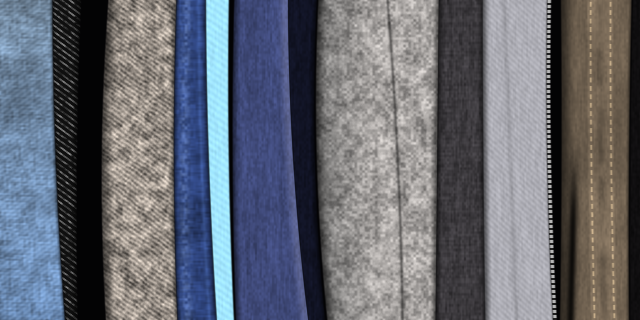
Write a WebGL 1 fragment shader that draws this texture.

```glsl
precision highp float;
// A row of hanging garments: vertical folds of denim, tweed, wool and twill.

uniform vec2 u_resolution;

float hash(vec2 p) {
  return fract(sin(dot(p, vec2(127.1, 311.7))) * 43758.5453);
}

float noise(vec2 p) {
  vec2 i = floor(p), f = fract(p);
  f = f * f * (3.0 - 2.0 * f);
  return mix(mix(hash(i), hash(i + vec2(1, 0)), f.x),
             mix(hash(i + vec2(0, 1)), hash(i + vec2(1, 1)), f.x), f.y);
}

float fbm(vec2 p) {
  float sum = 0.0, amp = 0.5;
  for (int i = 0; i < 4; i++) {
    sum += amp * noise(p);
    p = p * 2.03 + 17.3;
    amp *= 0.5;
  }
  return sum / 0.9375;
}

// Parabolic garment edge through its bottom, middle and top positions.
float edge(float y, float bottom, float middle, float top) {
  return mix(mix(bottom, middle, 2.0 * y), mix(middle, top, 2.0 * y - 1.0), y);
}

float band(float x, float left, float right) {
  float soft = 0.75 / u_resolution.y + 0.0012;
  return smoothstep(left - soft, left + soft, x)
       * (1.0 - smoothstep(right - soft, right + soft, x));
}

// Rounded darkening toward both sides of a fold.
float roundness(float x, float left, float right, float leftWidth, float rightWidth) {
  return mix(0.42, 1.0, smoothstep(-0.004, leftWidth, x - left)
                      * smoothstep(-0.004, rightWidth, right - x));
}

float line(float x, float center, float width) {
  float d = (x - center) / width;
  return exp(-d * d);
}

float twill(vec2 p, vec2 direction) {
  return 0.5 + 0.5 * sin(6.28318 * dot(p, direction));
}

// Dashed seam thread.
float stitches(vec2 p, float center) {
  float dash = abs(fract(p.y * 38.0) - 0.5);
  return line(p.x, center, 0.0035) * (1.0 - smoothstep(0.22, 0.36, dash));
}

vec3 denim(vec2 p, vec3 base) {
  float wear = fbm(p * vec2(10.0, 14.0));
  float thread = noise(p * vec2(130.0, 45.0)) + noise(p * vec2(40.0, 170.0)) - 1.0;
  return base * (0.76 + 0.48 * wear + 0.24 * thread);
}

vec3 tweed(vec2 p, vec3 base) {
  float blotch = fbm(p * vec2(48.0, 38.0));
  float weave = twill(p + 0.004 * noise(p * 30.0), vec2(45.0, 62.0));
  float fleck = noise(p * 145.0);
  return base * (0.18 + 0.92 * blotch + 0.30 * weave + 0.38 * fleck);
}

vec3 wool(vec2 p, vec3 base) {
  float cloud = fbm(p * vec2(34.0, 27.0));
  return base * (0.50 + 0.60 * cloud + 0.40 * noise(p * 125.0));
}

vec3 plain(vec2 p, vec3 base, float grain) {
  float thread = noise(p * vec2(150.0, 110.0)) + noise(p * vec2(190.0, 25.0)) - 1.0;
  return base * (1.0 + grain * thread);
}

void main() {
  vec2 p = gl_FragCoord.xy / u_resolution.y;
  p.x *= 2.0 * u_resolution.y / u_resolution.x;
  float x = p.x, y = p.y;
  vec3 color = vec3(0.012, 0.01, 0.016);
  vec3 cloth;

  // Faded jeans and dark striped lining
  float left = edge(y, 0.203, 0.174, 0.164);
  float right = edge(y, 0.242, 0.240, 0.253);
  float rib = smoothstep(0.45, 0.95, twill(p, vec2(38.0, 52.0)));
  cloth = vec3(0.06) + 0.48 * rib * noise(p * 110.0);
  color = mix(color, cloth * roundness(x, left, right, 0.01, 0.025), band(x, left, right));
  cloth = denim(p, mix(vec3(0.40, 0.53, 0.70), vec3(0.44, 0.53, 0.62), y));
  cloth *= 1.0 - 0.25 * line(length((p - vec2(0.07, 0.70)) * vec2(1.0, 0.7)), 0.0, 0.06);
  cloth += 0.05 * twill(p, vec2(45.0, -60.0));
  color = mix(color, cloth * roundness(x, -0.1, left, 0.01, 0.012), band(x, -0.1, left));

  // Tweed
  left = edge(y, 0.331, 0.318, 0.339);
  right = edge(y, 0.555, 0.544, 0.552);
  cloth = tweed(p, vec3(0.62, 0.585, 0.55)) * roundness(x, left, right, 0.045, 0.018);
  color = mix(color, cloth, band(x, left, right));

  // Dark denim and pale sky-blue strip
  left = right;
  right = edge(y, 0.677, 0.652, 0.643);
  cloth = denim(p, vec3(0.17, 0.25, 0.46));
  cloth += vec3(0.18, 0.20, 0.22) * line(x, left + 0.032, 0.016) * noise(p * 110.0);
  cloth += vec3(0.05, 0.07, 0.10) * line(x, right - 0.022, 0.006);
  color = mix(color, cloth * roundness(x, left, right, 0.014, 0.016), band(x, left, right));
  left = right;
  right = edge(y, 0.732, 0.716, 0.716);
  cloth = plain(p, vec3(0.61, 0.88, 0.98), 0.06) + 0.05 * twill(p, vec2(30.0, 45.0));
  color = mix(color, cloth * roundness(x, left, right, 0.005, 0.006), band(x, left, right));

  // Navy cloth with a lit fold, then its shadowed side
  left = edge(y, 0.737, 0.727, 0.732);
  right = edge(y, 0.964, 0.917, 0.901);
  cloth = plain(p, vec3(0.245, 0.285, 0.47), 0.20) * (0.9 + 0.2 * fbm(p * vec2(20.0, 4.0)));
  cloth += vec3(0.11, 0.10, 0.09) * line(x, right - 0.008, 0.016);
  color = mix(color, cloth * roundness(x, left, right, 0.025, 0.002), band(x, left, right));
  left = right;
  right = edge(y, 1.016, 0.984, 0.990);
  cloth = plain(p, vec3(0.065, 0.075, 0.14), 0.30);
  color = mix(color, cloth * roundness(x, left, right, 0.004, 0.02), band(x, left, right));

  // Grey wool with a vertical seam
  left = edge(y, 1.023, 0.990, 0.995);
  right = edge(y, 1.362, 1.367, 1.372);
  cloth = wool(p, mix(vec3(0.50, 0.495, 0.49), vec3(0.66, 0.645, 0.635), smoothstep(left, left + 0.2, x)));
  cloth *= 1.0 - 0.42 * line(x, edge(y, 1.258, 1.243, 1.211), 0.005);
  color = mix(color, cloth * roundness(x, left, right, 0.035, 0.025), band(x, left, right));

  // Charcoal suiting
  left = right;
  right = edge(y, 1.516, 1.510, 1.508);
  cloth = plain(p, vec3(0.235, 0.225, 0.24), 0.32) + 0.04 * (noise(p * vec2(20.0, 150.0)) - 0.5);
  color = mix(color, cloth * roundness(x, left, right, 0.02, 0.018), band(x, left, right));

  // Pale grey twill with a checked edge
  left = right;
  right = edge(y, 1.729, 1.711, 1.711);
  cloth = plain(p, vec3(0.68, 0.68, 0.71), 0.08) + 0.05 * (twill(p, vec2(50.0, 55.0)) - 0.5);
  cloth *= 1.0 - 0.10 * line(x, edge(y, 1.615, 1.595, 1.575), 0.008);
  color = mix(color, cloth * roundness(x, left, right, 0.025, 0.008), band(x, left, right));
  cloth = vec3(0.12 + 0.6 * step(0.5, fract(y * 64.0)));
  color = mix(color, cloth, band(x, right, right + 0.011));

  // Olive-brown trousers: stitched placket and deep crease
  left = edge(y, 1.750, 1.755, 1.753);
  right = edge(y, 1.966, 1.966, 1.974);
  float seam = edge(y, 1.858, 1.848, 1.846);
  cloth = plain(p, vec3(0.43, 0.375, 0.31), 0.12) * (0.85 + 0.3 * fbm(p * vec2(14.0, 6.0)));
  cloth *= 1.0 + 0.13 * band(x, seam - 0.01, seam + 0.07);
  cloth *= 1.0 - 0.25 * line(x, seam + 0.03, 0.012) * noise(p * vec2(8.0, 28.0));
  cloth += vec3(0.26, 0.23, 0.17) * (stitches(p, seam) + stitches(p, seam + 0.062));
  float crease = line(x, 1.783 + 0.025 * y, 0.014) * (1.0 - smoothstep(0.3, 0.58, y));
  cloth *= 1.0 - 0.85 * crease;
  color = mix(color, cloth * roundness(x, left, right, 0.05, 0.012), band(x, left, right));

  // Black cloth at the far side
  color = mix(color, plain(p, vec3(0.06, 0.055, 0.06), 0.4), band(x, right + 0.004, 2.1));

  gl_FragColor = vec4(clamp(color, 0.0, 1.0), 1.0);
}
```
